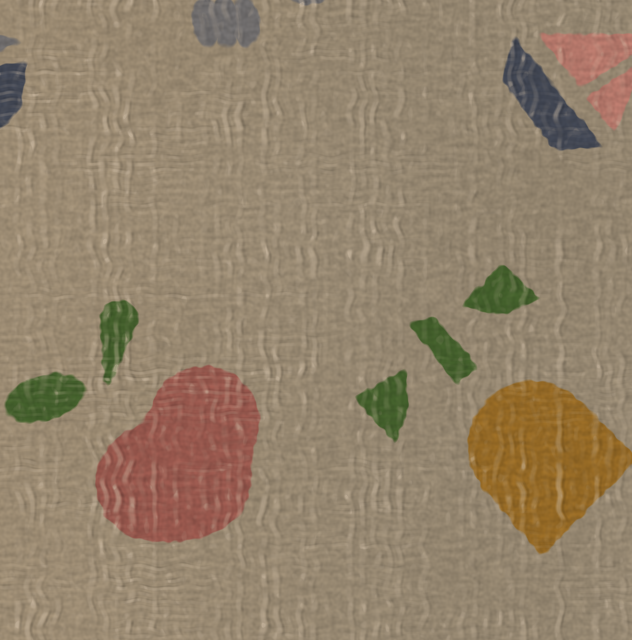
Write a WebGL 1 fragment shader that draws this pattern.

```glsl
precision highp float;
// Beige embossed woven sheet printed with fruit, leaves and little boats.
uniform vec2 u_resolution;

vec2 gradient(vec2 cell) {
  float angle = 6.2832 * fract(sin(dot(cell, vec2(127.1, 311.7))) * 43758.5);
  return vec2(cos(angle), sin(angle));
}

float noise(vec2 p) {
  vec2 i = floor(p), f = fract(p), u = f * f * (3.0 - 2.0 * f), e = vec2(1.0, 0.0);
  float low = mix(dot(gradient(i), f), dot(gradient(i + e), f - e), u.x);
  float high = mix(dot(gradient(i + e.yx), f - e.yx), dot(gradient(i + 1.0), f - 1.0), u.x);
  return mix(low, high, u.y);
}

float smoothMax(float a, float b, float k) {
  float h = max(k - abs(a - b), 0.0);
  return max(a, b) + h * h / (4.0 * k);
}

float smoothMin(float a, float b, float k) {
  return -smoothMax(-a, -b, k);
}

// Signed distance to the line a-b, negative on its right side
float side(vec2 p, vec2 a, vec2 b) {
  vec2 d = normalize(b - a);
  return dot(p - a, vec2(-d.y, d.x));
}

// Convex quad, corners listed clockwise and slightly rounded
float quad(vec2 p, vec2 a, vec2 b, vec2 c, vec2 d) {
  return smoothMax(smoothMax(side(p, a, b), side(p, c, d), 0.008),
                   smoothMax(side(p, b, c), side(p, d, a), 0.008), 0.008);
}

float ellipse(vec2 p, vec2 center, vec2 radii, float angle) {
  float c = cos(angle), s = sin(angle);
  vec2 q = mat2(c, -s, s, c) * (p - center);
  return (length(q / radii) - 1.0) * min(radii.x, radii.y);
}

float taper(vec2 p, vec2 a, vec2 b, float ra, float rb) {
  vec2 d = b - a;
  float t = clamp(dot(p - a, d) / dot(d, d), 0.0, 1.0);
  return length(p - a - d * t) - mix(ra, rb, t);
}

// Raised threads along y: x is the broken highlight, y the groove beside it
vec2 threads(vec2 p, float count, float beads) {
  float across = p.x * count + 0.7 * noise(p * vec2(16.0, 30.0));
  float id = floor(across), offset = fract(across) - 0.45;
  float bead = smoothstep(-0.22, 0.22, noise(vec2(id * 7.37, p.y * beads)));
  float strength = 0.6 + 0.4 * gradient(vec2(id, count)).x;
  float ridge = smoothstep(0.33, 0.06, abs(offset));
  float groove = smoothstep(0.2, 0.0, abs(offset - 0.36));
  return vec2(ridge, groove) * (0.2 + 0.8 * bead) * strength;
}

vec3 paint(vec3 base, vec3 ink, float d) {
  return mix(ink, base, smoothstep(-0.002, 0.002, d));
}

void main() {
  vec2 p = gl_FragCoord.xy / u_resolution.y;

  // Relief: vertical threads, crosswise threads, bands of dense dashes
  float band = exp(-pow((fract((p.y - 0.031) / 0.195 + 0.5) - 0.5) * 7.0, 2.0));
  float patchV = smoothstep(-0.35, 0.35, noise(p * vec2(9.0, 6.0) + 3.0));
  float patchH = smoothstep(-0.3, 0.35, noise(p * vec2(6.0, 9.0) + 17.0));
  float left = smoothstep(0.75, 0.0, p.x);
  vec2 relief = threads(p, 52.0, 44.0) * (0.35 + 0.4 * patchV + 0.35 * band);
  relief += threads(p.yx + 5.0, 92.0, 46.0) * patchH * (0.28 + 0.4 * left);
  float crinkle = noise(p * vec2(38.0, 125.0) + 0.8 * noise(p * 30.0));
  float grain = noise(p * 170.0 + 9.0);
  float spark = smoothstep(0.2, 0.5, noise(p * vec2(85.0, 65.0) + 31.0));

  // Sheet with uneven light
  vec3 color = vec3(0.582, 0.523, 0.434);
  color += vec3(0.03, 0.02, 0.01) * (left - 0.3) + 0.02 * noise(p * 2.3 + 8.0);

  // Print edges wobble with the weave
  vec2 q = p + 0.005 * vec2(noise(p * 75.0), noise(p * 75.0 + 40.0));

  // Red bean-shaped fruit
  float bean = smoothMin(length(q - vec2(0.241, 0.245)) - 0.091,
                         length(q - vec2(0.297, 0.255)) - 0.096, 0.03);
  bean = smoothMin(bean, length(q - vec2(0.319, 0.342)) - 0.086, 0.03);
  color = paint(color, vec3(0.585, 0.335, 0.295), bean);

  // Ochre fruit, round above and pointed below
  float pear = min(length(q - vec2(0.833, 0.303)) - 0.102,
    quad(q, vec2(0.905, 0.375), vec2(0.997, 0.284), vec2(0.846, 0.13), vec2(0.755, 0.238)));
  color = paint(color, vec3(0.575, 0.405, 0.14), pear);

  // Green leaves
  float leaf = ellipse(q, vec2(0.07, 0.378), vec2(0.064, 0.035), 0.27);
  leaf = min(leaf, taper(q, vec2(0.186, 0.5), vec2(0.168, 0.405), 0.03, 0.006));
  leaf = min(leaf, quad(q, vec2(0.553, 0.379), vec2(0.634, 0.423), vec2(0.638, 0.362), vec2(0.618, 0.307)));
  leaf = min(leaf, quad(q, vec2(0.638, 0.495), vec2(0.68, 0.505), vec2(0.747, 0.427), vec2(0.714, 0.398)));
  leaf = min(leaf, quad(q, vec2(0.72, 0.522), vec2(0.784, 0.588), vec2(0.846, 0.534), vec2(0.783, 0.508)));
  color = paint(color, vec3(0.255, 0.365, 0.165), leaf);

  // Boats: blue hulls and pink sails
  float hull = quad(q, vec2(0.803, 0.944), vec2(0.943, 0.77), vec2(0.868, 0.764), vec2(0.784, 0.876));
  hull = min(hull, quad(q, vec2(-0.02, 0.895), vec2(0.042, 0.905), vec2(0.033, 0.83), vec2(-0.01, 0.79)));
  color = paint(color, vec3(0.25, 0.27, 0.32), hull);
  float sail = quad(q, vec2(0.84, 0.947), vec2(1.02, 0.947), vec2(1.02, 0.934), vec2(0.908, 0.863));
  sail = min(sail, quad(q, vec2(0.915, 0.848), vec2(0.995, 0.9), vec2(0.992, 0.87), vec2(0.961, 0.792)));
  color = paint(color, vec3(0.7, 0.46, 0.41), sail);

  // Grey scraps along the top
  float scrap = ellipse(q, vec2(0.482, 1.003), vec2(0.026, 0.01), 0.0);
  for (int i = 0; i < 3; i++)
    scrap = min(scrap, ellipse(q, vec2(0.323 + 0.03 * float(i), 0.966), vec2(0.022, 0.039), 0.1));
  scrap = min(scrap, quad(q, vec2(-0.02, 0.95), vec2(0.0, 0.947), vec2(0.034, 0.935), vec2(-0.02, 0.91)));
  color = paint(color, vec3(0.43, 0.42, 0.42), scrap);

  // Sheen and shading of the relief
  color *= 1.0 + 0.11 * crinkle + 0.08 * grain - 0.12 * relief.y;
  float glint = 0.42 * relief.x + 0.35 * spark * (0.3 + relief.x);
  color = mix(color, vec3(0.82, 0.75, 0.66), clamp(glint, 0.0, 0.65));
  gl_FragColor = vec4(color, 1.0);
}
```
